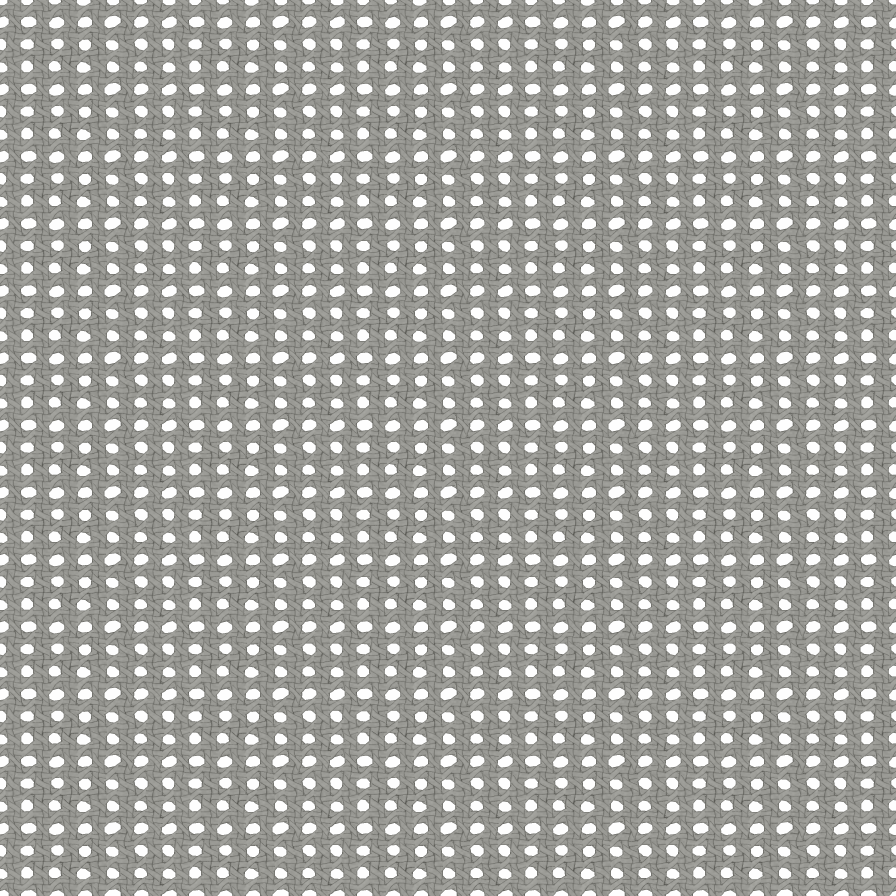
A WebGL 1 fragment shader for this texture:

```glsl
precision highp float;
uniform vec2 u_resolution;

#define GRID vec2(32.0, 40.0)
#define TILE vec2(6.0, 3.0)
#define PAIR_OFFSET 0.13
#define STRAIGHT_HALF 0.13
#define DIAGONAL_HALF 0.16
#define WOBBLE 0.15
#define ROW_LEAN vec2(0.03, 0.035)
#define CANE vec3(0.615, 0.615, 0.595)
#define SHADE vec3(0.53, 0.53, 0.51)
#define SEAM vec3(0.30, 0.30, 0.28)
#define BACKING vec3(0.995)
#define SAMPLES 4

const float TAU = 6.28319;

float hash(vec2 p) {
  return fract(sin(dot(p, vec2(127.1, 311.7))) * 43758.5453);
}

float hashWrapped(vec2 cell, vec2 period) {
  return hash(floor(mod(cell + 0.5, period)));
}

// Value noise that repeats after the given period
float noise(vec2 p, vec2 period) {
  vec2 i = floor(p);
  vec2 f = fract(p);
  f = f * f * (3.0 - 2.0 * f);
  float low = mix(hashWrapped(i, period), hashWrapped(i + vec2(1.0, 0.0), period), f.x);
  float high = mix(hashWrapped(i + vec2(0.0, 1.0), period), hashWrapped(i + 1.0, period), f.x);
  return mix(low, high, f.y);
}

// Keep the highest strand: x = height, y = position across (0 centre, 1 edge), z = tone
void lay(inout vec3 top, float dist, float halfWidth, float height, float tone) {
  if (dist < halfWidth && height > top.x) top = vec3(height, dist / halfWidth, tone);
}

// Uneven holes: row-dependent lean plus an irregular wobble
vec2 distort(vec2 p) {
  float lean = cos(TAU * p.y / TILE.y);
  vec2 wobble = vec2(noise(p * 2.0, TILE * 2.0), noise(p * 2.0 + 5.0, TILE * 2.0));
  return p - ROW_LEAN * lean * sin(TAU * p.x) + WOBBLE * (wobble - 0.5);
}

vec3 weave(vec2 p) {
  vec2 q = distort(p);
  vec2 u = fract(q);
  vec2 pairDist = abs(abs(u - 0.5) - PAIR_OFFSET);
  vec2 strand = floor(q * 2.0);
  float over = 0.3 - 0.6 * mod(strand.x + strand.y, 2.0);
  float wave = cos(TAU * q.x);

  // Upright and level pairs, then the two diagonals
  vec3 top = vec3(-9.0, 0.0, 0.0);
  lay(top, pairDist.x, STRAIGHT_HALF, over, -0.02);
  lay(top, pairDist.y, STRAIGHT_HALF, -over, -0.005);
  lay(top, abs(fract(q.x + q.y) - 0.5), DIAGONAL_HALF, -wave, 0.0);
  lay(top, abs(fract(q.x - q.y) - 0.5), DIAGONAL_HALF, wave, 0.015);
  if (top.x < -8.0) return BACKING;

  // Rounded shading, broken seams and faint fibres
  float wear = noise(p * 3.0 + 2.0, TILE * 3.0);
  float grain = noise(p * 12.0, TILE * 12.0) - 0.5;
  vec3 color = mix(CANE, SHADE, smoothstep(0.45, 1.0, top.y));
  float seam = smoothstep(0.80, 0.96, top.y) * mix(0.25, 1.0, wear);
  color = mix(color, SEAM, seam);
  return color + top.z + 0.05 * grain;
}

void main() {
  vec3 sum = vec3(0.0);
  for (int j = 0; j < SAMPLES; j++) {
    for (int i = 0; i < SAMPLES; i++) {
      vec2 offset = (vec2(float(i), float(j)) + 0.5) / float(SAMPLES) - 0.5;
      sum += weave((gl_FragCoord.xy + offset) / u_resolution * GRID);
    }
  }
  gl_FragColor = vec4(sum / float(SAMPLES * SAMPLES), 1.0);
}
```
